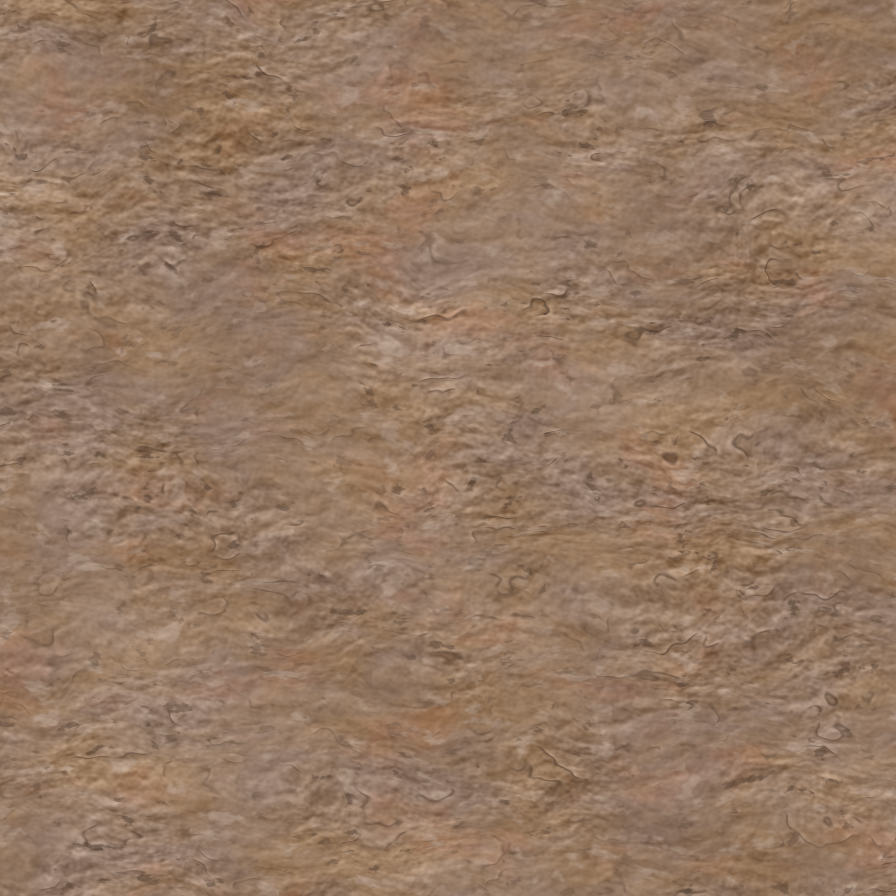
A Shadertoy shader for this texture:

```glsl
// Weathered sandstone face: short broken ledges, faint ochre and grey stains, sharp grit.

const vec3 SANDSTONE = vec3(0.584, 0.474, 0.388);
const vec3 OCHRE_SHIFT = vec3(0.012, 0.000, -0.022);
const vec3 RUST_SHIFT = vec3(0.018, -0.014, -0.020);
const vec3 PALE_MINERAL = vec3(0.685, 0.595, 0.530);
const vec3 CREVICE = vec3(0.320, 0.245, 0.195);

float hash(vec2 cell) {
    vec3 h = fract(vec3(cell.xyx) * vec3(0.1031, 0.1030, 0.0973));
    h += dot(h, h.yzx + 33.33);
    return fract((h.x + h.y) * h.z);
}

// Dot product of a random unit gradient with the offset from its corner.
float cornerSlope(vec2 cell, vec2 offset) {
    float angle = 6.2832 * hash(cell);
    return dot(vec2(cos(angle), sin(angle)), offset);
}

float gradientNoise(vec2 p) {
    vec2 i = floor(p);
    vec2 f = p - i;
    vec2 u = f * f * f * (f * (f * 6.0 - 15.0) + 10.0);
    vec2 e = vec2(0.0, 1.0);
    float low = mix(cornerSlope(i, f), cornerSlope(i + e.yx, f - e.yx), u.x);
    float high = mix(cornerSlope(i + e.xy, f - e.xy), cornerSlope(i + e.yy, f - e.yy), u.x);
    return mix(low, high, u.y);
}

float fbm(vec2 p, int octaves, float gain) {
    float sum = 0.0;
    float amplitude = 1.0;
    for (int i = 0; i < octaves; i++) {
        sum += amplitude * gradientNoise(p);
        p = p * 2.03 + vec2(17.3, 9.1);
        amplitude *= gain;
    }
    return sum;
}

// Gently bends the flat beds so that the ledges wander.
vec2 bendStrata(vec2 p) {
    float along = fbm(p * vec2(9.0, 12.0) + 3.7, 2, 0.5);
    float across = fbm(p * vec2(7.0, 9.0) + 41.2, 2, 0.5);
    return p + vec2(0.014 * along, 0.020 * across);
}

// Rounded ledges with creased edges over finer roughness.
float rockHeight(vec2 p) {
    float ledges = abs(gradientNoise(p * vec2(15.0, 34.0) + 12.0));
    float chips = abs(gradientNoise(p * vec2(36.0, 68.0) + 31.0));
    return 0.9 * ledges + 0.5 * chips + 0.75 * fbm(p * vec2(19.0, 34.0) + 60.0, 4, 0.56);
}

// Light from the upper left picks out faces that tilt toward it.
float relief(vec2 p, vec2 towardLight) {
    return rockHeight(p) - rockHeight(p + towardLight);
}

// Position within a bed: 0 at its undercut, rising to 1 at its top.
float bedPhase(vec2 p, float beds) {
    float waviness = fbm(p * vec2(13.0, 20.0) + 23.0, 3, 0.5);
    return fract(p.y * beds + 1.7 * waviness);
}

float undercut(float phase, float width) {
    return 1.0 - smoothstep(0.0, width, min(phase, 1.0 - phase));
}

float litLip(float phase) {
    return 19.0 * phase * exp(-7.0 * phase) * (1.0 - phase);
}

float patches(vec2 p, vec2 scale, float start, float end) {
    return smoothstep(start, end, fbm(p * scale, 4, 0.55));
}

void mainImage(out vec4 fragColor, in vec2 fragCoord) {
    vec2 uv = fragCoord / iResolution.y;
    vec2 rock = bendStrata(uv);

    // Regional stains and roughness
    float broad = fbm(uv * vec2(3.0, 4.5) + 8.0, 4, 0.5);
    float rough = mix(0.65, 1.30, patches(uv + 5.3, vec2(4.0, 5.5), -0.30, 0.35));
    float ochre = fbm(rock * vec2(6.0, 12.0) + 71.0, 4, 0.65);
    float rust = patches(rock + 2.9, vec2(7.0, 12.0), 0.10, 0.65);
    vec3 color = SANDSTONE + OCHRE_SHIFT * clamp(2.0 * ochre, -1.0, 1.2);
    color += RUST_SHIFT * rust;

    // Carved surface and grit
    float carved = relief(rock, vec2(-0.0018, 0.0036));
    float streaks = fbm(rock * vec2(13.0, 34.0) + 90.0, 3, 0.6);
    float grit = fbm(uv * vec2(85.0, 110.0), 2, 0.8);
    float tone = 0.065 * broad + 0.045 * streaks;
    tone += rough * (0.20 * clamp(carved, -0.55, 0.45) + 0.060 * grit);

    // Short ledges with a lit lip above a shadowed undercut
    float phase = bedPhase(rock, 25.0);
    float exposed = rough * patches(rock + 7.1, vec2(16.0, 27.0), 0.02, 0.42);
    tone += 0.070 * exposed * (litLip(phase) - 0.35);
    color += tone;

    // Pale mineral flakes
    float flakes = patches(rock + 4.4, vec2(21.0, 38.0), 0.26, 0.56);
    color = mix(color, PALE_MINERAL + 0.8 * tone, 0.60 * flakes);

    // Crevices and small dark pits
    float crevice = exposed * undercut(phase, 0.13);
    float pits = rough * patches(rock + 9.6, vec2(32.0, 56.0), 0.36, 0.64);
    color = mix(color, CREVICE, clamp(0.40 * crevice + 0.42 * pits, 0.0, 0.75));

    fragColor = vec4(clamp(color, 0.0, 1.0), 1.0);
}
```
